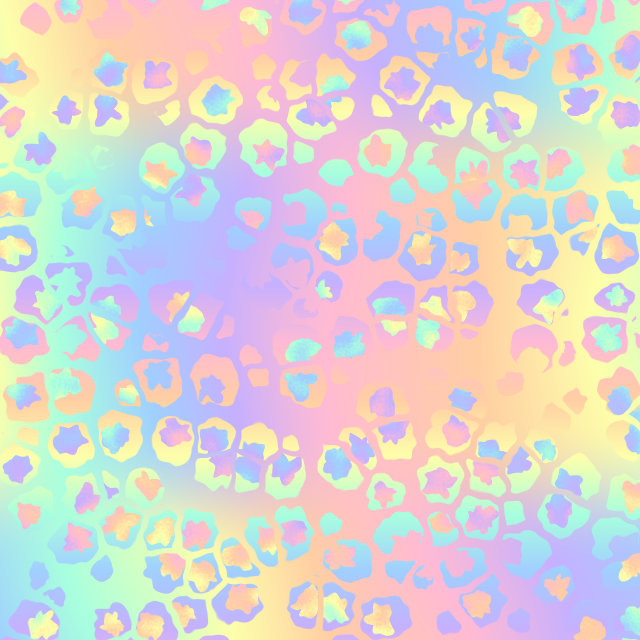
A Shadertoy shader for this pattern:

```glsl
const float CELLS = 14.0;         // spots across the canvas
const float JITTER = 0.8;         // scatter of the spot centres
const float SMALL_RADIUS = 0.26;  // radii in cell units
const float LARGE_RADIUS = 0.56;
const float GAP = 0.07;           // half of the space between spots
const float WOBBLE = 0.14;        // raggedness of the outlines
const float PATCH_SIZE = 0.55;    // centre patch relative to its spot
const float HOLLOW_SHARE = 0.2;   // spots that are open rings
const float RIM_BANDS = 11.2;     // palette steps from top to bottom
const float GRAIN = 0.45;         // speckle inside the patches

const vec3 PINK   = vec3(1.00, 0.73, 0.83);
const vec3 PEACH  = vec3(1.00, 0.81, 0.64);
const vec3 YELLOW = vec3(0.99, 1.00, 0.67);
const vec3 MINT   = vec3(0.66, 1.00, 0.87);
const vec3 BLUE   = vec3(0.63, 0.81, 1.00);
const vec3 VIOLET = vec3(0.78, 0.69, 1.00);
const vec3 PALETTE[6] = vec3[6](PINK, PEACH, YELLOW, MINT, BLUE, VIOLET);

struct Spot { vec2 id; vec2 centre; float radius; };

vec3 hash3(vec2 p) {
    vec3 q = fract(p.xyx * vec3(0.1031, 0.1030, 0.0973));
    q += dot(q, q.yxz + 33.33);
    return fract((q.xxy + q.yzz) * q.zyx);
}

float cornerSlope(vec2 corner, vec2 offset) {
    return dot(hash3(corner).xy * 2.0 - 1.0, offset);
}

float gradientNoise(vec2 p) {
    vec2 i = floor(p), f = fract(p);
    vec2 u = f * f * f * (f * (f * 6.0 - 15.0) + 10.0);
    vec2 e = vec2(1.0, 0.0);
    return mix(mix(cornerSlope(i, f), cornerSlope(i + e, f - e), u.x),
               mix(cornerSlope(i + e.yx, f - e.yx), cornerSlope(i + 1.0, f - 1.0), u.x), u.y);
}

// Cyclic pastel rainbow, one unit per colour
vec3 rainbow(float phase) {
    float t = mod(phase, 6.0);
    int i = int(t) % 6;
    return mix(PALETTE[i], PALETTE[(i + 1) % 6], fract(t));
}

// Two opposed colour sweeps, one across the middle and one above and below
vec3 background(vec2 uv) {
    float down = 1.0 - uv.y;
    float drift = 0.6 * gradientNoise(uv * 3.0);
    float outerSweep = 2.0 + 2.0 * down - 5.5 * uv.x + drift;
    float middleSweep = 2.1 + uv.x * (8.5 - 2.5 * uv.x) + drift;
    float middle = smoothstep(0.10, 0.32, down) * (1.0 - smoothstep(0.66, 0.88, down));
    return mix(rainbow(outerSweep), rainbow(middleSweep), middle);
}

Spot spotAt(vec2 id) {
    vec3 h = hash3(id + 50.0);
    float size = smoothstep(0.1, 0.5, h.z);
    return Spot(id, id + 0.5 + JITTER * (h.xy - 0.5), mix(SMALL_RADIUS, LARGE_RADIUS, size));
}

// Squared distance weighted by spot size
float power(Spot s, vec2 p) {
    vec2 d = p - s.centre;
    return dot(d, d) - s.radius * s.radius;
}

float smoothMax(float a, float b, float k) {
    float h = max(k - abs(a - b), 0.0) / k;
    return max(a, b) + h * h * k * 0.25;
}

// Disc whose radius varies with direction
float raggedDisc(vec2 d, float radius, float roughness, vec2 seed) {
    float len = length(d);
    vec2 direction = d / max(len, 1e-4);
    return len - radius * (1.0 + roughness * gradientNoise(direction * 1.5 + seed));
}

void mainImage(out vec4 fragColor, in vec2 fragCoord) {
    vec2 uv = fragCoord / iResolution.y;
    float soft = 0.9 * CELLS / iResolution.y;
    vec2 p = uv * CELLS;
    p += WOBBLE * vec2(gradientNoise(p * 3.2), gradientNoise(p * 3.2 + 40.0));
    vec2 cell = floor(p);

    // Owning spot
    Spot own = spotAt(cell);
    for (int k = 0; k < 25; k++) {
        Spot s = spotAt(cell + vec2(k % 5 - 2, k / 5 - 2));
        if (power(s, p) < power(own, p)) own = s;
    }

    // Distance to the border shared with the neighbours
    float border = 1.0;
    for (int k = 0; k < 25; k++) {
        Spot s = spotAt(own.id + vec2(k % 5 - 2, k / 5 - 2));
        if (s.id == own.id) continue;
        border = min(border, 0.5 * (power(s, p) - power(own, p)) / distance(s.centre, own.centre));
    }

    // Outline of the spot and its off-centre patch
    vec3 h = hash3(own.id + 91.0);
    vec2 seed = own.id * 7.3;
    vec2 d = p - own.centre;
    bool hollow = h.z < HOLLOW_SHARE;
    float outline = smoothMax(raggedDisc(d, own.radius, 0.4, seed), GAP - border, 0.12);
    vec2 shift = own.radius * (h.xy - 0.5) * (hollow ? 1.3 : 0.6);
    float patchEdge = raggedDisc(d - shift, own.radius * PATCH_SIZE, 0.9, seed + 9.4);
    float spotMask = 1.0 - smoothstep(-soft, soft, outline);
    float patchMask = 1.0 - smoothstep(-soft, soft, patchEdge);
    if (own.radius < 0.34 && !hollow) patchMask = 0.0;

    // Colours
    vec3 ground = background(uv);
    float rimPhase = RIM_BANDS * (1.0 - uv.y);
    float patchPhase = rimPhase + 3.0 + 2.4 * (hash3(own.id + 17.0).x - 0.5)
                     + 2.2 * gradientNoise(uv * 26.0) + GRAIN * gradientNoise(uv * 230.0);
    vec3 patchColour = hollow ? ground : rainbow(patchPhase);
    vec3 spotColour = mix(rainbow(rimPhase), patchColour, patchMask);
    fragColor = vec4(mix(ground, spotColour, spotMask), 1.0);
}
```
